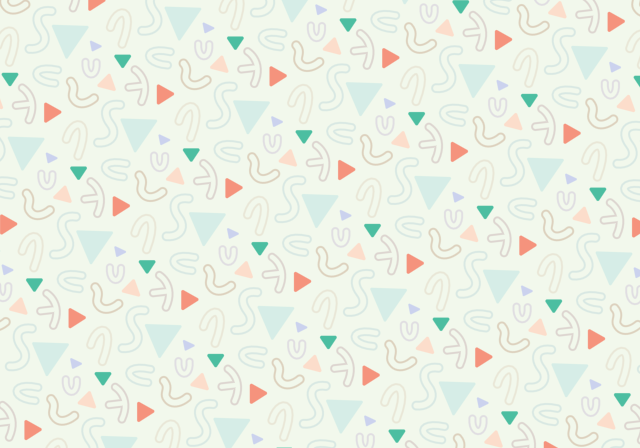
Give the GLSL for this pattern, as a Shadertoy shader.

```glsl
// Pastel confetti: rounded triangles and outlined squiggles on a slanted lattice.

const float DESIGN_HEIGHT = 807.0;               // design units per canvas height
const mat2 LATTICE = mat2(203.0, -32.7, -79.5, 201.5);

const vec3 CREAM    = vec3(0.948, 0.974, 0.924);
const vec3 AQUA     = vec3(0.838, 0.929, 0.905);
const vec3 CORAL    = vec3(0.960, 0.575, 0.490);
const vec3 GREEN    = vec3(0.300, 0.745, 0.630);
const vec3 PEACH    = vec3(0.990, 0.865, 0.795);
const vec3 LAVENDER = vec3(0.795, 0.825, 0.935);
const vec3 MIST     = vec3(0.850, 0.910, 0.890);
const vec3 SAND     = vec3(0.915, 0.905, 0.845);
const vec3 LILAC    = vec3(0.880, 0.870, 0.885);
const vec3 TAN      = vec3(0.865, 0.820, 0.745);
const vec3 TAUPE    = vec3(0.865, 0.835, 0.815);

// Offset from the nearest lattice copy of a center
vec2 wrap(vec2 p, vec2 center) {
    vec2 d = p - center;
    return d - LATTICE * floor(inverse(LATTICE) * d + 0.5);
}

float segmentDist(vec2 p, vec2 a, vec2 b) {
    vec2 pa = p - a, ba = b - a;
    return length(pa - ba * clamp(dot(pa, ba) / dot(ba, ba), 0.0, 1.0));
}

float cross2(vec2 a, vec2 b) {
    return a.x * b.y - a.y * b.x;
}

// Signed distance to a triangle with rounded corners
float triangleDist(vec2 p, vec2 a, vec2 b, vec2 c, float radius) {
    float edge = min(segmentDist(p, a, b), min(segmentDist(p, b, c), segmentDist(p, c, a)));
    float s = sign(cross2(b - a, c - a));
    float inside = min(s * cross2(b - a, p - a),
                   min(s * cross2(c - b, p - b), s * cross2(a - c, p - c)));
    return (inside > 0.0 ? -edge : edge) - radius;
}

// Distance to a cubic Bezier, traced as short segments
float curveDist(vec2 p, vec2 a, vec2 b, vec2 c, vec2 d) {
    const int STEPS = 12;
    float dist = 1e5;
    vec2 last = a;
    for (int i = 1; i <= STEPS; i++) {
        float t = float(i) / float(STEPS), u = 1.0 - t;
        vec2 next = u * u * u * a + 3.0 * u * u * t * b + 3.0 * u * t * t * c + t * t * t * d;
        dist = min(dist, segmentDist(p, last, next));
        last = next;
    }
    return dist;
}

// Hollow contour around a spine
float outline(float spineDist, float radius) {
    const float HALF_LINE = 1.75;
    return abs(spineDist - radius) - HALF_LINE;
}

vec3 paint(vec3 base, vec3 ink, float dist, float blur) {
    return mix(base, ink, 1.0 - smoothstep(-blur, blur, dist));
}

void mainImage(out vec4 fragColor, in vec2 fragCoord) {
    float unit = DESIGN_HEIGHT / iResolution.y;
    float blur = 0.8 * unit;
    vec2 p = vec2(fragCoord.x, iResolution.y - fragCoord.y) * unit - vec2(384.0, 269.0);
    vec3 color = CREAM;

    // Outlined squiggles
    vec2 q = wrap(p, vec2(139, 90));
    float snake = min(curveDist(q, vec2(20, -34), vec2(-8, -38), vec2(-12, -18), vec2(2, 0)),
                      curveDist(q, vec2(2, 0), vec2(16, 18), vec2(4, 36), vec2(-20, 34)));
    color = paint(color, MIST, outline(snake, 7.0), blur);

    q = wrap(p, vec2(78, 120));
    float arch = curveDist(q, vec2(-16, -2), vec2(-6, -40), vec2(32, -42), vec2(5, 28));
    color = paint(color, SAND, outline(arch, 6.5), blur);

    q = wrap(p, vec2(151, 171));
    float hook = curveDist(q, vec2(19, -9), vec2(-32, -20), vec2(-30, 12), vec2(14, 15));
    color = paint(color, MIST, outline(hook, 6.0), blur);

    q = wrap(p, vec2(27, 191));
    float cup = curveDist(q, vec2(-10, -11), vec2(-12, 18), vec2(12, 20), vec2(10, -10));
    color = paint(color, LILAC, outline(cup, 5.5), blur);

    q = wrap(p, vec2(90, 36));
    float boot = min(curveDist(q, vec2(-20, -22), vec2(-8, -8), vec2(-22, 0), vec2(-14, 10)),
                     curveDist(q, vec2(-14, 10), vec2(-6, 22), vec2(10, 18), vec2(22, 8)));
    color = paint(color, TAN, outline(boot, 7.0), blur);

    q = wrap(p, vec2(110, 224));
    float branch = min(curveDist(q, vec2(-4, -30), vec2(8, -22), vec2(22, -2), vec2(8, 28)),
                       segmentDist(q, vec2(11, -1), vec2(-15, 2)));
    color = paint(color, TAUPE, outline(branch, 6.0), blur);

    // Solid triangles
    q = wrap(p, vec2(190, 102));
    color = paint(color, AQUA, triangleDist(q, vec2(-28, -19), vec2(33, -17), vec2(-4, 37), 2.5), blur);
    q = wrap(p, vec2(37, 70));
    color = paint(color, CORAL, triangleDist(q, vec2(-12, -15), vec2(13, -1), vec2(-12, 15), 3.0), blur);
    q = wrap(p, vec2(84, 177));
    color = paint(color, GREEN, triangleDist(q, vec2(-12, -7), vec2(12, -7), vec2(0, 11), 3.0), blur);
    q = wrap(p, vec2(135, 17));
    color = paint(color, PEACH, triangleDist(q, vec2(-14, 4), vec2(4, -14), vec2(13, 11), 3.0), blur);
    q = wrap(p, vec2(34, 152));
    color = paint(color, LAVENDER, triangleDist(q, vec2(-7, -8), vec2(10, 0), vec2(-4, 7), 2.0), blur);

    fragColor = vec4(color, 1.0);
}
```
